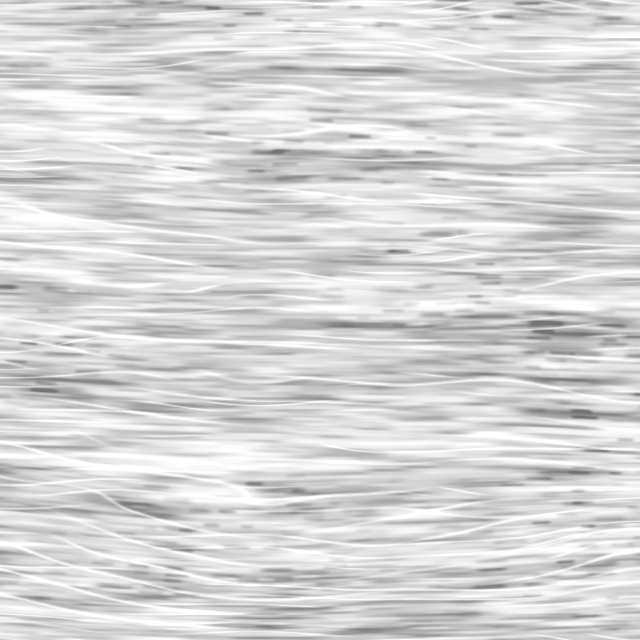
Write a WebGL 1 fragment shader that draws this texture.

```glsl
precision highp float;
uniform vec2 u_resolution;

float hash(vec2 p) {
  return fract(sin(dot(p, vec2(127.1, 311.7))) * 43758.5453);
}

float noise(vec2 p) {
  vec2 i = floor(p), f = fract(p);
  f = f * f * (3.0 - 2.0 * f);
  return mix(mix(hash(i), hash(i + vec2(1.0, 0.0)), f.x),
             mix(hash(i + vec2(0.0, 1.0)), hash(i + 1.0), f.x), f.y);
}

// One row of fibres, slid sideways so that rows do not line up
float fibreRow(float x, float row) {
  x += 17.0 * hash(vec2(row, 3.7));
  float i = floor(x);
  return mix(hash(vec2(i, row)), hash(vec2(i + 1.0, row)), smoothstep(0.2, 0.8, fract(x)));
}

// Signed fibre streaks, blended between neighbouring rows
float streaks(vec2 p) {
  float row = floor(p.y);
  float blend = smoothstep(0.1, 0.9, fract(p.y));
  return mix(fibreRow(p.x, row), fibreRow(p.x, row + 1.0), blend) - 0.5;
}

float bend(vec2 p) {
  return noise(p * vec2(1.6, 5.0) + 4.3);
}

// Growth rings: whole numbers step from ring to ring
float rings(vec2 p) {
  return 24.0 * p.y + 3.6 * bend(p) + 0.7 * noise(p * vec2(5.0, 20.0));
}

// Short soft pores scattered along the grain
float pores(vec2 p) {
  float row = floor(p.y);
  p.x += 9.0 * hash(vec2(row, 8.1));
  vec2 cell = floor(p), f = abs(fract(p) - 0.5);
  float halfLength = mix(0.15, 0.36, hash(cell + 5.3));
  float dash = (1.0 - smoothstep(halfLength - 0.1, halfLength + 0.12, f.x))
             * (1.0 - smoothstep(0.05, 0.5, f.y));
  return dash * step(0.75, hash(cell + 2.9)) * mix(0.3, 1.0, hash(cell + 7.7));
}

void main() {
  vec2 p = gl_FragCoord.xy / u_resolution;
  vec2 grain = p + vec2(0.0, 0.04 * bend(p) + 0.006 * noise(p * vec2(5.0, 16.0)));

  // Fibres from broad bands to fine threads
  float tone = 1.4 * (noise(grain * vec2(2.0, 23.0) + 9.1) - 0.5);
  tone += 1.9 * streaks(grain * vec2(5.0, 75.0));
  tone += 2.3 * streaks(grain * vec2(10.0, 130.0) + 31.0);
  tone += 1.7 * streaks(grain * vec2(18.0, 220.0) + 67.0);

  // Pale ring edges of even width, darker wood trailing off beside them
  float ring = rings(p);
  vec2 slope = vec2(rings(p + vec2(0.002, 0.0)), rings(p + vec2(0.0, 0.002))) - ring;
  float edge = abs(fract(ring) - 0.5) / max(length(slope) / 0.002, 14.0);
  float presence = smoothstep(0.3, 0.8, noise(p * vec2(4.0, 30.0) + 51.0));
  tone += 2.1 * presence * exp(-pow(edge / 0.0024, 2.0));
  tone += 0.8 * presence * (fract(ring + 0.5) - 0.5);

  // Finer broken pale threads between the rings
  float thread = 55.0 * grain.y + 2.2 * noise(p * vec2(5.0, 13.0) + 77.0);
  float threadEdge = abs(fract(thread) - 0.5) / 55.0;
  float broken = smoothstep(0.45, 0.75, noise(p * vec2(7.0, 60.0) + 13.0));
  tone += 1.9 * broken * exp(-pow(threadEdge / 0.0018, 2.0));

  // Pores gather in patches
  float patches = smoothstep(0.25, 0.7, noise(p * vec2(3.0, 9.0) + 23.0));
  tone -= 1.9 * patches * (pores(grain * vec2(18.0, 95.0)) + pores(grain * vec2(12.0, 70.0) + 40.0));

  // Compress the lights and stretch the darks
  tone = clamp(tone, -3.0, 3.0);
  float grey = 0.848 + 0.095 * tone - 0.012 * tone * tone;
  gl_FragColor = vec4(vec3(clamp(grey, 0.0, 1.0)), 1.0);
}
```
